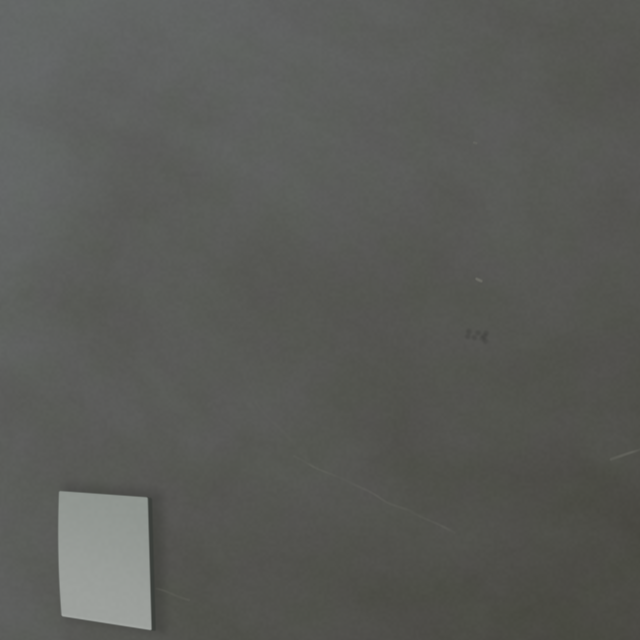
A Shadertoy shader for this texture:

```glsl
// Dim grey plaster wall with trowel mottling, faint scratches and a pale switch plate.

const vec3 WALL_DARK = vec3(0.298, 0.298, 0.274);
const vec3 WALL_MID = vec3(0.341, 0.344, 0.329);
const vec3 WALL_LIGHT = vec3(0.382, 0.392, 0.385);
const vec3 PLATE_SHADE = vec3(0.550, 0.575, 0.553);
const vec3 PLATE_LIGHT = vec3(0.615, 0.630, 0.615);
const vec3 PLATE_SIDE = vec3(0.225, 0.240, 0.225);
const vec3 SCRATCH_COLOR = vec3(0.45, 0.45, 0.42);

// Plate corners, in canvas units
const vec2 TOP_LEFT = vec2(0.092, 0.233);
const vec2 TOP_RIGHT = vec2(0.231, 0.223);
const vec2 LOW_RIGHT = vec2(0.237, 0.015);
const vec2 LOW_LEFT = vec2(0.096, 0.037);

const vec2 LIGHT_FALL = vec2(-0.62, 0.66);
const float CLOUD_AMOUNT = 0.45;
const float STREAK_AMOUNT = 0.26;
const float BLOTCH_AMOUNT = 0.24;
const float GRAIN_AMOUNT = 0.011;
const float SOFTNESS = 0.0020;
const float SIDE_WIDTH = 0.0065;
const int PIT_COUNT = 8;

float hash(vec2 p) {
    vec3 q = fract(p.xyx * 0.1031);
    q += dot(q, q.yzx + 33.33);
    return fract((q.x + q.y) * q.z);
}

float noise(vec2 p) {
    vec2 cell = floor(p), f = fract(p);
    f = f * f * (3.0 - 2.0 * f);
    return mix(mix(hash(cell), hash(cell + vec2(1, 0)), f.x),
               mix(hash(cell + vec2(0, 1)), hash(cell + vec2(1, 1)), f.x), f.y);
}

float fbm(vec2 p) {
    float sum = 0.0, amp = 0.5;
    for (int i = 0; i < 5; i++) {
        sum += amp * noise(p);
        p = mat2(0.8, 0.6, -0.6, 0.8) * p * 2.0 + 17.3;
        amp *= 0.5;
    }
    return sum - 0.484;
}

// Signed distance to the line a-b, positive on its left
float edge(vec2 p, vec2 a, vec2 b) {
    vec2 d = normalize(b - a);
    return dot(p - a, vec2(-d.y, d.x));
}

float plateDistance(vec2 p) {
    float rise = clamp((p.y - LOW_LEFT.y) / (TOP_LEFT.y - LOW_LEFT.y), 0.0, 1.0);
    float bulge = 0.012 * rise * (1.0 - rise);
    float across = max(edge(p, TOP_RIGHT, LOW_RIGHT), edge(p, LOW_LEFT, TOP_LEFT) - bulge);
    float along = max(edge(p, TOP_LEFT, TOP_RIGHT), edge(p, LOW_RIGHT, LOW_LEFT));
    const float radius = 0.003;
    vec2 d = vec2(across, along) + radius;
    return length(max(d, 0.0)) + min(max(d.x, d.y), 0.0) - radius;
}

// Thin broken stroke between two points
float scratch(vec2 p, vec2 a, vec2 b, float width) {
    vec2 d = b - a;
    float t = clamp(dot(p - a, d) / dot(d, d), 0.0, 1.0);
    float wobble = 0.006 * (noise(p * 28.0) - 0.5);
    float dist = length(p - a - d * t + vec2(0.0, wobble));
    return smoothstep(width, 0.0, dist) * (0.25 + 0.75 * noise(p * 75.0));
}

vec3 wallColor(vec2 p) {
    // Light falls off to the lower right, with a brighter left rim
    float tone = 0.50 + dot(LIGHT_FALL, p - 0.5);
    tone += 0.16 * smoothstep(0.22, 0.0, p.x);

    // Clouds, slanted trowel marks and small blotches
    vec2 warp = vec2(fbm(p * 3.0 + 4.0), fbm(p * 3.0 + 31.0));
    tone += CLOUD_AMOUNT * fbm(p * vec2(4.2, 5.6) + warp * 1.5 + 8.0);
    vec2 slant = vec2(p.x * 0.87 - p.y * 0.5, p.x * 0.5 + p.y * 0.87);
    tone += STREAK_AMOUNT * fbm(slant * vec2(4.0, 15.0) + warp * 2.0);
    tone += BLOTCH_AMOUNT * fbm(p * vec2(11.0, 14.0) + warp * 4.0 + 60.0);

    vec3 color = mix(WALL_DARK, WALL_MID, clamp(tone * 2.0, -0.3, 1.0));
    color = mix(color, WALL_LIGHT, clamp(tone * 2.0 - 1.0, 0.0, 1.3));

    // Fine grain and a slight drift of hue
    float grain = noise(p * 230.0) + 0.6 * noise(p * vec2(110.0, 150.0) + 9.0) - 0.8;
    color += GRAIN_AMOUNT * grain;
    color += vec3(0.5, -0.2, 0.9) * 0.014 * (noise(p * 26.0 + 50.0) - 0.5);
    return color;
}

void mainImage(out vec4 fragColor, in vec2 fragCoord) {
    vec2 p = fragCoord / iResolution.xy;
    vec3 color = wallColor(p);

    // Scratches and pale specks
    float marks = 0.28 * scratch(p, vec2(0.46, 0.285), vec2(0.71, 0.168), 0.0035);
    marks += 0.13 * scratch(p, vec2(0.40, 0.37), vec2(0.49, 0.27), 0.0045);
    marks += 0.50 * scratch(p, vec2(0.955, 0.282), vec2(1.01, 0.300), 0.0040);
    marks += 0.40 * scratch(p, vec2(0.245, 0.079), vec2(0.295, 0.064), 0.0035);
    marks += 1.10 * scratch(p, vec2(0.745, 0.564), vec2(0.752, 0.561), 0.0040);
    marks += 0.80 * scratch(p, vec2(0.741, 0.776), vec2(0.744, 0.775), 0.0035);
    color = mix(color, SCRATCH_COLOR, min(marks, 1.0));

    // Small cluster of dark pits
    for (int i = 0; i < PIT_COUNT; i++) {
        vec2 seed = vec2(float(i), 3.0);
        vec2 offset = vec2(hash(seed), hash(seed + 20.0)) - 0.5;
        float dist = length(p - vec2(0.745, 0.472) - offset * vec2(0.050, 0.026));
        color *= 1.0 - 0.11 * smoothstep(0.007, 0.001, dist);
    }

    // Soft shadow, dark side and lit face of the plate
    float shadow = plateDistance(p - vec2(0.014, 0.002));
    color *= 1.0 - 0.14 * smoothstep(0.022, -0.006, shadow);
    float face = plateDistance(p);
    float side = min(face, plateDistance(p - vec2(SIDE_WIDTH, -0.001)));
    color = mix(color, PLATE_SIDE, 0.85 * smoothstep(SOFTNESS, -SOFTNESS, side));
    float glow = smoothstep(0.25, 0.03, p.y + 0.35 * (p.x - 0.165));
    vec3 plate = mix(PLATE_SHADE, PLATE_LIGHT, 0.20 + 0.80 * glow);
    plate += 0.010 * (noise(p * 180.0) - 0.5);
    plate += 0.025 * smoothstep(-0.006, -0.001, edge(p, LOW_RIGHT, LOW_LEFT));
    color = mix(color, plate, smoothstep(SOFTNESS, -SOFTNESS, face));

    fragColor = vec4(color, 1.0);
}
```
